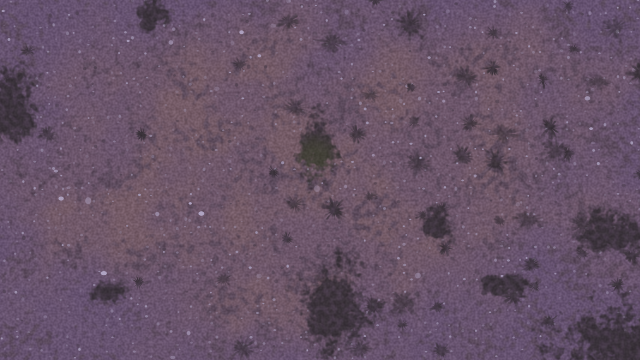
This texture is drawn by a Shadertoy shader. Its source:

```glsl
const vec3 SOIL_MAUVE  = vec3(0.430, 0.340, 0.420);
const vec3 SOIL_ROSE   = vec3(0.460, 0.360, 0.405);
const vec3 SOIL_VIOLET = vec3(0.395, 0.320, 0.450);
const vec3 SOIL_SHADE  = vec3(0.350, 0.285, 0.355);
const vec3 SCRUB_DARK  = vec3(0.205, 0.180, 0.205);
const vec3 SCRUB_HAZE  = vec3(0.270, 0.225, 0.280);
const vec3 MOSS        = vec3(0.250, 0.260, 0.195);
const vec3 PEBBLE      = vec3(0.630, 0.590, 0.700);

const float TUFT_CELL    = 0.12;
const float PEBBLE_CELL  = 0.018;
const float PEBBLE_SHARE = 0.16;
const float GRAIN        = 0.075;
const vec2  MOSS_CENTRE  = vec2(0.875, 0.56);

// Scrub patches: centre xy, radii zw, in canvas heights
const int PATCH_COUNT = 9;
const vec4 PATCHES[PATCH_COUNT] = vec4[](
    vec4(0.03, 0.71, 0.08, 0.12), vec4(0.88, 0.58, 0.05, 0.10),
    vec4(0.93, 0.14, 0.09, 0.14), vec4(1.72, 0.05, 0.19, 0.10),
    vec4(1.72, 0.35, 0.12, 0.06), vec4(0.42, 0.96, 0.05, 0.05),
    vec4(0.30, 0.19, 0.06, 0.03), vec4(1.22, 0.37, 0.05, 0.05),
    vec4(1.41, 0.21, 0.07, 0.03));

vec3 hash3(vec2 cell) {
    vec3 h = fract(vec3(cell.xyx) * vec3(0.1031, 0.1030, 0.0973));
    h += dot(h, h.yxz + 33.33);
    return fract((h.xxy + h.yzz) * h.zyx);
}

float gradientDot(vec2 cell, vec2 offset) {
    float angle = 6.2832 * hash3(cell + 71.0).x;
    return dot(vec2(cos(angle), sin(angle)), offset);
}

float gradientNoise(vec2 p) {
    vec2 i = floor(p), f = fract(p);
    vec2 u = f * f * f * (f * (f * 6.0 - 15.0) + 10.0);
    vec2 e = vec2(1.0, 0.0);
    return mix(mix(gradientDot(i, f), gradientDot(i + e, f - e), u.x),
               mix(gradientDot(i + e.yx, f - e.yx), gradientDot(i + 1.0, f - 1.0), u.x), u.y);
}

float fbm(vec2 p) {
    float sum = 0.0, amplitude = 0.6;
    for (int i = 0; i < 4; i++) {
        sum += amplitude * gradientNoise(p);
        p = mat2(1.6, 1.2, -1.2, 1.6) * p + 5.3;
        amplitude *= 0.55;
    }
    return sum;
}

// Round shrub with ragged radial spokes
float tuft(vec2 q, float radius, float seed, float ragged) {
    float r = length(q);
    float spokes = gradientNoise(q / (r + 1e-4) * 3.5 + seed);
    return smoothstep(1.25, 0.35, r / (radius * (1.0 + 0.9 * spokes)) + ragged);
}

float scatteredTufts(vec2 p, float ragged) {
    float cover = 0.0;
    vec2 home = floor(p / TUFT_CELL);
    for (int y = -1; y <= 1; y++)
    for (int x = -1; x <= 1; x++) {
        vec2 cell = home + vec2(x, y);
        vec3 h = hash3(cell + 19.0), k = hash3(cell + 143.0);
        vec2 centre = (cell + 0.1 + 0.8 * h.xy) * TUFT_CELL;
        float chance = mix(0.26, 0.80, smoothstep(0.5, 1.3, centre.x));
        float radius = mix(0.014, 0.036, k.x * k.x);
        vec2 q = (p - centre) * vec2(mix(0.7, 1.1, k.y), 1.0);
        float shrub = tuft(q, radius, 40.0 * k.z, ragged) * mix(0.6, 1.0, k.y);
        cover = max(cover, shrub * step(h.z, chance));
    }
    return cover;
}

float scrubPatches(vec2 p, float ragged) {
    float cover = 0.0, breakup = 1.1 * fbm(p * 13.0);
    for (int i = 0; i < PATCH_COUNT; i++) {
        vec2 q = (p - PATCHES[i].xy) / PATCHES[i].zw;
        cover = max(cover, smoothstep(1.15, 0.5, length(q) + breakup + ragged));
    }
    return cover;
}

// Tiny stones; those thinner than a pixel fade instead of flickering
float pebbles(vec2 p, float cellSize, float share, float pixel) {
    vec2 cell = floor(p / cellSize);
    vec3 h = hash3(cell + 7.0), k = hash3(cell + 311.0);
    vec2 q = p - (cell + 0.25 + 0.5 * h.xy) * cellSize;
    float radius = cellSize * mix(0.08, 0.19, k.x * k.x);
    float edge = max(pixel, 0.0012);
    float d = length(q * vec2(1.0, mix(0.8, 1.5, k.y))) - radius;
    return smoothstep(edge, -0.3 * edge, d) * step(h.z, share) * mix(0.25, 1.0, k.z * k.z);
}

void mainImage(out vec4 fragColor, in vec2 fragCoord) {
    float pixel = 1.0 / iResolution.y;
    vec2 p = fragCoord * pixel;
    vec2 fromCentre = fragCoord / iResolution.xy - 0.5;

    // Soil: rosy middle, violet rim, darker drifts
    float drift = fbm(p * 3.0 + 2.0);
    float rim = smoothstep(0.25, 0.62, length(fromCentre) + 0.35 * drift);
    vec3 color = mix(SOIL_MAUVE, SOIL_ROSE, smoothstep(-0.2, 0.25, fbm(p * 4.5 + 9.0)));
    color = mix(color, SOIL_VIOLET, 0.85 * rim);
    float shade = fbm(p * 9.0 + 31.0) + 0.8 * gradientNoise(p * 48.0) + 0.12 * fromCentre.x;
    color = mix(color, SOIL_SHADE, 0.85 * smoothstep(0.0, 0.5, shade));

    // Grit and stones
    float grit = 0.6 * gradientNoise(p * 75.0) + gradientNoise(p * 150.0 + 3.0);
    color += GRAIN * grit * vec3(1.0, 0.95, 1.05);
    color = mix(color, SCRUB_HAZE, 0.6 * pebbles(p + 4.7, 0.025, 0.22, pixel));
    color = mix(color, PEBBLE, pebbles(p, PEBBLE_CELL, PEBBLE_SHARE, pixel));
    color = mix(color, PEBBLE * 1.1, pebbles(p + 2.3, 0.04, 0.05, pixel));

    // Scrub, with moss in the central patch
    float ragged = 0.55 * gradientNoise(p * 42.0) + 0.4 * gradientNoise(p * 95.0);
    float cover = max(scatteredTufts(p, ragged), scrubPatches(p, ragged));
    vec3 scrub = mix(SCRUB_DARK, SCRUB_HAZE, smoothstep(-0.3, 0.5, gradientNoise(p * 60.0)));
    float moss = smoothstep(0.09, 0.02, length(p - MOSS_CENTRE));
    scrub = mix(scrub, MOSS, 0.75 * moss) + 0.035 * grit;
    color = mix(color, scrub, 0.92 * cover);

    fragColor = vec4(color, 1.0);
}
```
